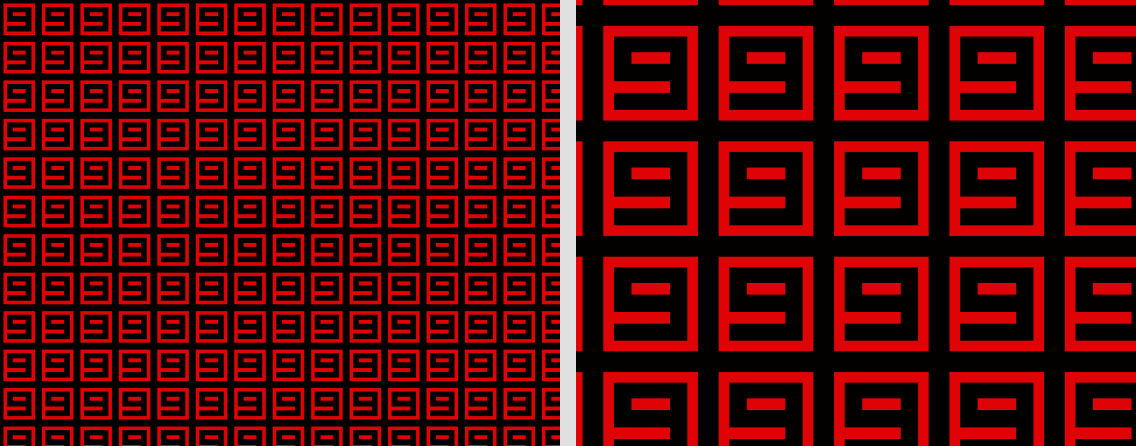
Left, the full canvas; right, a detail of the centre.
Give the GLSL for this pattern, as a WebGL 1 fragment shader.

```glsl
precision highp float;
// Red key tiles on black: each square frame holds a short floating bar
// and a longer bar joined to its left side. Tiles repeat by fract from the
// upper left corner; box-filtered rectangles keep every edge smooth.

uniform vec2 u_resolution;

#define REPEATS 14.56                    // tiles across the canvas width
#define FRAME_HALF 0.41                  // half side of frame, in tiles
#define FRAME_LINE 0.092                 // frame line width
#define BAR_LINE 0.101                   // bar line width
#define BAR_RIGHT 0.668                  // shared right end of both bars
#define UPPER_LEFT 0.334                 // left end of the floating bar
#define UPPER_Y 0.368                    // bar heights, measured downward
#define LOWER_Y 0.620
#define RED vec3(0.88, 0.01, 0.02)
#define BLACK vec3(0.01, 0.0, 0.0)

// Share of a pixel footprint centred at p that lies inside a rectangle
float rectCoverage(vec2 p, vec2 low, vec2 high, float pixel) {
  vec2 start = max(p - 0.5 * pixel, low);
  vec2 end = min(p + 0.5 * pixel, high);
  vec2 share = clamp((end - start) / pixel, 0.0, 1.0);
  return share.x * share.y;
}

// Horizontal bar given by its two ends and its centre line
float barCoverage(vec2 p, float left, float right, float y, float pixel) {
  float halfLine = 0.5 * BAR_LINE;
  return rectCoverage(p, vec2(left, y - halfLine),
                      vec2(right, y + halfLine), pixel);
}

// Outer square minus inner square
float frameCoverage(vec2 p, float pixel) {
  vec2 centre = vec2(0.5);
  vec2 outer = vec2(FRAME_HALF);
  vec2 inner = outer - FRAME_LINE;
  return rectCoverage(p, centre - outer, centre + outer, pixel)
       - rectCoverage(p, centre - inner, centre + inner, pixel);
}

void main() {
  // Tile coordinates, with y running down from the top edge
  float pixel = REPEATS / u_resolution.x;
  vec2 fromTop = vec2(gl_FragCoord.x, u_resolution.y - gl_FragCoord.y);
  vec2 tile = fract(fromTop * pixel);

  // The lower bar starts at the inside edge of the frame
  float frameInside = 0.5 - FRAME_HALF + FRAME_LINE;
  float ink = frameCoverage(tile, pixel);
  ink += barCoverage(tile, UPPER_LEFT, BAR_RIGHT, UPPER_Y, pixel);
  ink += barCoverage(tile, frameInside, BAR_RIGHT, LOWER_Y, pixel);

  gl_FragColor = vec4(mix(BLACK, RED, clamp(ink, 0.0, 1.0)), 1.0);
}
```
